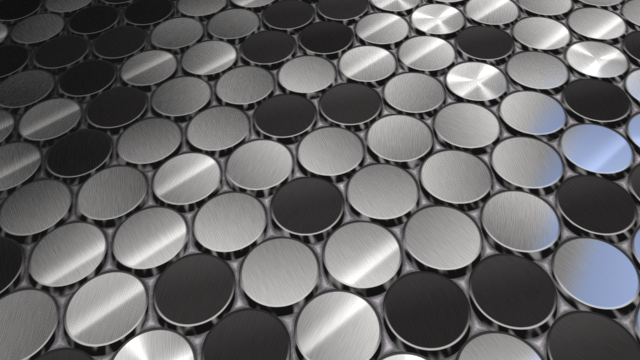
Write a WebGL 1 fragment shader that draws this pattern.

```glsl
precision highp float;
// Brushed steel penny tiles on pale grout, seen at a slant.
// Each pixel is projected onto a hexagonal lattice plane; discs get a short
// wall, a bevelled rim, a hashed finish, brush grain and streaked reflections.

uniform vec2 u_resolution;

// Projection of the tile plane, in canvas heights (x, y, perspective weight)
const vec3 AXIS_U = vec3(0.2338, 0.0504, 0.0147);
const vec3 AXIS_V = vec3(0.0386, 0.2156, 0.0958);
const vec3 ORIGIN = vec3(0.1898, 0.2986, 1.0);

const float RADIUS = 0.472;       // disc radius, in lattice pitches
const float RIM = 0.026;          // bevel width
const float WALL_HEIGHT = 0.023;  // visible wall, in canvas heights
const int WALL_STEPS = 6;
const float DARK_SHARE = 0.26;    // share of black discs in the bright area
const float DARK_SHARE_FAR = 0.5; // share in the dim corner
const float GRAIN = 0.05;
const vec2 STREAK_NORMAL = vec2(0.47, -0.88);
const vec3 STEEL = vec3(1.0, 0.99, 0.985);
const vec3 BLACK_STEEL = vec3(0.150, 0.144, 0.143);
const vec3 SKY = vec3(0.54, 0.62, 0.80);
const vec3 GROUT = vec3(0.72, 0.70, 0.72);

float hash(vec2 p) {
  return fract(sin(dot(p, vec2(127.1, 311.7))) * 43758.55);
}

vec2 gradientAt(vec2 cell) {
  float a = 6.2832 * hash(cell);
  return vec2(cos(a), sin(a));
}

// Gradient noise, roughly -0.7 to 0.7
float noise(vec2 p) {
  vec2 i = floor(p), f = p - i, w = f * f * f * (f * (f * 6.0 - 15.0) + 10.0);
  vec2 e = vec2(1.0, 0.0);
  float low = mix(dot(gradientAt(i), f), dot(gradientAt(i + e), f - e), w.x);
  float high = mix(dot(gradientAt(i + e.yx), f - e.yx), dot(gradientAt(i + 1.0), f - 1.0), w.x);
  return mix(low, high, w.y);
}

vec2 toScreen(vec2 q) {
  vec3 h = AXIS_U * q.x + AXIS_V * q.y + ORIGIN;
  return h.xy / h.z;
}

vec2 toPlane(vec2 p) {
  vec2 a = AXIS_U.xy - p * AXIS_U.z, b = AXIS_V.xy - p * AXIS_V.z;
  vec2 r = p - ORIGIN.xy;
  return vec2(r.x * b.y - b.x * r.y, a.x * r.y - r.x * a.y) / (a.x * b.y - b.x * a.y);
}

// Centre of the nearest disc in the hexagonal lattice
vec2 nearestCentre(vec2 q) {
  vec2 s = vec2(1.0, 1.7320508);
  vec2 a = floor(q / s + 0.5) * s, b = (floor(q / s) + 0.5) * s;
  return length(q - a) < length(q - b) ? a : b;
}

float discDistance(vec2 q) {
  return length(q - nearestCentre(q)) - RADIUS;
}

// Room light: dim at upper left, bright toward the right
float roomLight(vec2 p) {
  return smoothstep(0.2, 1.3, p.x + 0.9 * (1.0 - p.y));
}

vec3 faceColor(vec2 p, vec2 q, vec2 centre) {
  vec2 id = floor(centre * vec2(2.0, 1.1547) + 0.5);
  vec2 l = (q - centre) / RADIUS;
  float pick = hash(id + 3.7), vary = hash(id + 17.3), turn = hash(id + 41.9);
  float light = roomLight(p);
  float dark = step(pick, mix(DARK_SHARE_FAR, DARK_SHARE, roomLight(toScreen(centre))));

  // Brush grain along a direction chosen per disc
  float a = 0.9 + 1.3 * turn;
  vec2 brush = vec2(dot(l, vec2(cos(a), sin(a))), dot(l, vec2(-sin(a), cos(a))));
  float grain = noise(brush * vec2(2.0, 38.0) + id * 7.0) + 0.6 * noise(brush * vec2(5.0, 75.0) - id);

  // Soft gradient, a diagonal glint, and fanned spokes on a few discs
  float tone = mix(0.25, 0.66, light) + 0.14 * (vary - 0.5);
  tone *= 1.0 + 0.22 * dot(l, vec2(cos(6.28 * turn), sin(6.28 * turn)));
  float across = dot(l, STREAK_NORMAL) - mix(-0.1, 0.6, turn);
  float glint = exp(-pow(across / (across < 0.0 ? 0.28 : 0.09), 2.0));
  tone += 0.26 * glint * step(0.5, vary) * mix(0.7, 1.0, light);
  float spokes = pow(abs(cos(1.5 * atan(l.y, l.x) + 6.28 * turn)), 14.0);
  tone += 0.3 * spokes * step(0.84, vary) * smoothstep(0.0, 0.3, length(l));
  vec3 steel = STEEL * (tone + GRAIN * grain);

  // Blue window reflection at the right
  float sky = smoothstep(1.45, 1.62, p.x + 0.1 * dot(l, STREAK_NORMAL) + 0.12 * (vary - 0.5));
  sky *= 1.0 - smoothstep(0.62, 0.85, p.y);
  steel = mix(steel, SKY * (0.72 + 0.45 * tone), 0.8 * sky);

  vec3 black = BLACK_STEEL * mix(0.5, 1.1, light) * (0.85 + 0.5 * vary) + 0.02 * grain;
  black += 0.07 * light * smoothstep(-0.2, 1.0, l.y);
  return mix(steel, black, dark);
}

void main() {
  vec2 p = gl_FragCoord.xy / u_resolution.y;
  vec2 q = toPlane(p), centre = nearestCentre(q);
  vec2 up = toPlane(p + vec2(0.0, 1.0 / u_resolution.y)) - q;
  float pixel = length(up), light = roomLight(p);
  float weight = AXIS_U.z * q.x + AXIS_V.z * q.y + ORIGIN.z;

  // Wall: the disc outline swept downward on screen
  float top = length(q - centre) - RADIUS, wall = top, depth = 0.0;
  for (int k = 1; k <= WALL_STEPS; k++) {
    float s = float(k) / float(WALL_STEPS);
    float d = discDistance(toPlane(p + vec2(0.0, s * WALL_HEIGHT / weight)));
    if (d < wall) { wall = d; depth = s; }
  }

  // Grout, shaded near the discs
  float mottled = 1.0 + 0.3 * noise(q * 9.0) + 0.15 * noise(q * 31.0);
  vec3 color = GROUT * mix(0.3, 1.0, light) * mottled * mix(0.5, 1.0, smoothstep(0.0, 0.08, wall));

  float shine = smoothstep(-0.1, 0.5, noise(q * vec2(11.0, 4.0)));
  vec3 wallColor = STEEL * mix(0.07, 0.2 + 0.32 * light, shine * smoothstep(0.2, 0.9, depth));
  color = mix(wallColor, color, smoothstep(-pixel, pixel, wall));

  // Bevel catches light on the side facing the viewer
  float facing = dot(normalize(q - centre + 0.0001), -normalize(up));
  vec3 rim = STEEL * mix(0.16, 0.4 + 0.42 * light, smoothstep(-0.3, 0.8, facing));
  vec3 face = faceColor(p, q, centre);
  face = mix(face, rim, 0.85 * smoothstep(-RIM - pixel, -RIM + pixel, top));
  color = mix(face, color, smoothstep(-pixel, pixel, top));
  gl_FragColor = vec4(clamp(color, 0.0, 1.0), 1.0);
}
```
